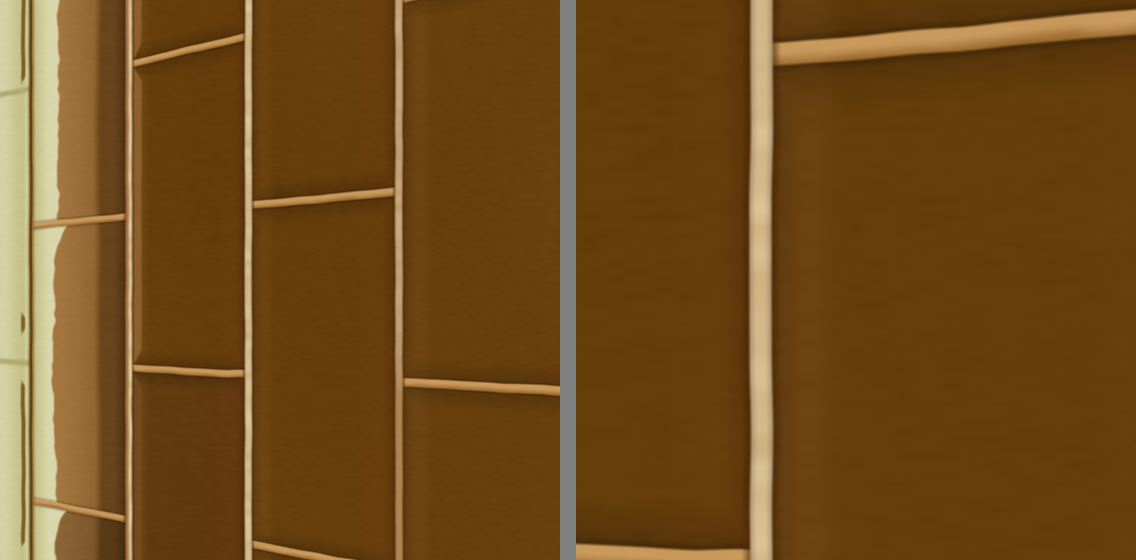
Left: the whole. Right: its middle third, enlarged.
A Shadertoy shader for this texture:

```glsl
// Glazed brown wall tiles in running bond, seen at an angle, with pale light at the left.
// A projective map turns the canvas into even columns (u) and rows (v); each tile is
// shaded by its column, then the level joints and the upright joints are laid on top.

float hash(vec2 p) {
    return fract(sin(dot(p, vec2(127.1, 311.7))) * 43758.5453);
}

float noise(vec2 p) {
    vec2 i = floor(p), f = fract(p);
    f = f * f * (3.0 - 2.0 * f);
    return mix(mix(hash(i), hash(i + vec2(1, 0)), f.x),
               mix(hash(i + vec2(0, 1)), hash(i + vec2(1, 1)), f.x), f.y);
}

// Height of one tile at x; it grows towards the viewer
float tileHeight(float x) { return 0.4753 + 0.29 * x; }

// Canvas x of upright joint k
float jointX(float k) { return (1.0 / (2.0344 - 0.1893 * k) - 0.4753) / 0.29; }

// Soft band: 1 between a and b
float band(float a, float b, float x, float s) {
    return smoothstep(a - s, a + s, x) * (1.0 - smoothstep(b - s, b + s, x));
}

// Brown glaze with soft bevels; f = place in the tile, d = distance from its left joint
vec3 brownGlaze(vec2 p, vec2 f, float col, float row) {
    vec3 c = mix(vec3(0.375, 0.225, 0.03), vec3(0.415, 0.258, 0.055),
                 0.35 + 0.5 * noise(p * vec2(5.0, 3.0) + col) + 0.12 * (col - 2.0));
    c += vec3(0.025, 0.02, 0.02) * (1.0 - smoothstep(0.13, 0.2, f.x));
    c += vec3(0.015, -0.002, 0.005) * smoothstep(0.74, 0.82, f.x);
    float rim = min(min(f.x, 1.0 - f.x) * 1.3, min(f.y, 1.0 - f.y) * 2.0);
    c *= 0.86 + 0.14 * smoothstep(0.02, 0.14, rim);
    if (col < 1.5) {
        // Lit left bevel that tapers to the tile corners
        float d = p.x - jointX(1.0);
        float taper = smoothstep(0.0, 0.07, min(f.y, 1.0 - f.y));
        float w = 0.008 + 0.015 * taper + 0.001 * noise(vec2(3.0, p.y * 30.0));
        float lit = 1.0 - smoothstep(w - 0.004, w + 0.003, d);
        c = mix(c, vec3(0.6, 0.42, 0.21), lit * (row < 0.0 ? 0.3 : 0.75));
        c += vec3(-0.015, -0.012, 0.012) * (row < 0.0 ? 1.0 : 0.0);
    }
    return c;
}

// Column with a bright wavy reflection, a tan middle and a shaded right side
vec3 reflectingTile(vec2 p, vec2 f, float row, float soft) {
    float wave = 0.005 * (noise(vec2(row, p.y * 28.0)) - 0.5)
               + 0.003 * (noise(vec2(row, p.y * 75.0)) - 0.5);
    float edge = 0.103 + wave + 0.022 * exp((f.y - 1.0) / 0.04);
    if (row < 0.5) edge -= 0.009 * sin(3.1416 * f.y);
    vec3 c = mix(vec3(0.64, 0.46, 0.25), vec3(0.57, 0.40, 0.20), smoothstep(0.1, 0.18, p.x));
    float shade = smoothstep(0.168, 0.186, p.x + 0.006 * noise(vec2(7.0, p.y * 9.0)));
    c = mix(c, vec3(0.41, 0.265, 0.105), shade);
    c *= 1.0 - 0.22 * smoothstep(0.2, 0.226, p.x);
    if (row < -0.5) c *= 0.85;
    vec3 glow = mix(vec3(0.77, 0.76, 0.53), vec3(0.85, 0.84, 0.67), smoothstep(0.06, 0.09, p.x));
    return mix(c, glow, 1.0 - smoothstep(edge - soft, edge + soft * 1.5, p.x));
}

// Pale leftmost tile with thin dark slivers mirrored in its right bevel
vec3 paleTile(vec2 p, vec2 f, float row, float soft) {
    vec3 c = mix(vec3(0.83, 0.82, 0.65), vec3(0.77, 0.76, 0.54), smoothstep(0.005, 0.04, p.x));
    c += 0.05 * band(0.045, 0.051, p.x, 0.003);
    float low = row < -0.5 ? 0.33 : row > 0.5 ? 0.03 : 0.11;
    float high = row == 0.0 ? 0.18 : 0.93;
    float reach = band(low, high, f.y, 0.02);
    float left = 0.037 + 0.002 * noise(vec2(p.y * 25.0, 2.0));
    float sliver = band(left, left + 0.007 * reach, p.x, soft) * reach;
    return mix(c, vec3(0.46, 0.32, 0.12), sliver * 0.9);
}

void mainImage(out vec4 fragColor, in vec2 fragCoord) {
    vec2 p = fragCoord / iResolution.xy;
    float soft = 0.0008 + 0.8 / iResolution.y;

    // Perspective grid, every other column shifted by half a tile
    float h = tileHeight(p.x);
    float u = (2.0344 - 1.0 / h) / 0.1893;
    float col = floor(u);
    float v = (p.y - 0.44) / h + 0.18 + 0.5 * (1.0 - mod(col, 2.0));
    float row = floor(v);
    vec2 f = vec2(fract(u), fract(v));

    vec3 c = col < 0.0 ? paleTile(p, f, row, soft)
           : col < 1.0 ? reflectingTile(p, f, row, soft)
           : brownGlaze(p, f, col, row);

    // Level joints: tan grout, dark rim, lighter core
    float dv = (v - round(v)) * h + 0.0025 * (noise(p * vec2(30.0, 4.0)) - 0.5);
    float halfV = col < 0.0 ? 0.004 : 0.0112 * h;
    c *= 1.0 - (col < 0.0 ? 0.05 : 0.2) * (1.0 - smoothstep(halfV, halfV + 0.006, abs(dv)));
    vec3 grout = mix(vec3(0.60, 0.41, 0.18), vec3(0.79, 0.60, 0.36),
                     smoothstep(-halfV, halfV * 0.5, dv + 0.003 * noise(p * 40.0)));
    if (col < 0.0) grout = vec3(0.70, 0.67, 0.43);
    c = mix(c, grout, 1.0 - smoothstep(halfV - soft, halfV + soft, abs(dv)));

    // Upright joints: narrow and brown at the left, cream then tan to the right
    float k = round(u);
    float d = p.x - jointX(k) + 0.0012 * (noise(vec2(k, p.y * 22.0)) - 0.5);
    float halfU = k < 0.5 ? 0.0033 : 0.0058 + 0.0004 * k;
    float rim = 1.0 - smoothstep(halfU, halfU + 0.006, abs(d));
    c = mix(c, vec3(0.29, 0.13, 0.03), rim * (k < 0.5 ? 0.25 : 0.55));
    float pale = k < 1.5 ? smoothstep(-0.003, 0.003, d)
               : k < 2.5 ? 0.85 : 0.15 + 0.4 * smoothstep(0.25, 0.45, p.y);
    pale *= 0.8 + 0.3 * noise(vec2(k * 9.0, p.y * 70.0));
    grout = mix(vec3(0.66, 0.47, 0.27), vec3(0.88, 0.80, 0.62), pale);
    grout *= 1.0 - 0.16 * smoothstep(0.3, 1.0, abs(d) / halfU);
    if (k < 0.5) grout = mix(vec3(0.39, 0.25, 0.06), vec3(0.60, 0.45, 0.17), smoothstep(0.0, 0.003, d));
    c = mix(c, grout, 1.0 - smoothstep(halfU - soft, halfU + soft, abs(d)));

    // Faint streaky grain
    c += 0.014 * (noise(p * vec2(70.0, 190.0)) - 0.5);
    fragColor = vec4(c, 1.0);
}
```
